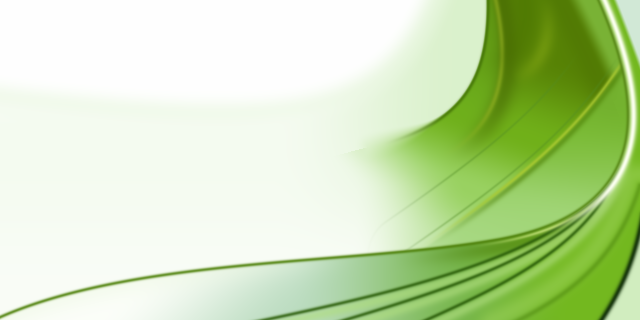
Write a WebGL 2 fragment shader that draws this background.

```glsl
#version 300 es
precision highp float;
uniform vec2 u_resolution;
out vec4 outColor;

// Signed distance to a cubic Bezier, positive to the left of its direction; y holds t
vec2 curve(vec2 p, vec2 a, vec2 b, vec2 c, vec2 d) {
  vec2 k1 = 3.0 * (b - a), k2 = 3.0 * (a - 2.0 * b + c), k3 = d - a + 3.0 * (b - c);
  float t = 0.0, best = 1e9;
  for (int i = 0; i <= 16; i++) {
    float s = float(i) / 16.0;
    vec2 q = a + s * (k1 + s * (k2 + s * k3)) - p;
    if (dot(q, q) < best) { best = dot(q, q); t = s; }
  }
  vec2 offset, tangent;
  for (int i = 0; i < 4; i++) {
    offset = p - a - t * (k1 + t * (k2 + t * k3));
    tangent = k1 + t * (2.0 * k2 + 3.0 * t * k3);
    if (i < 3) t = clamp(t + dot(offset, tangent) / dot(tangent, tangent), 0.0, 1.0);
  }
  float side = tangent.x * offset.y - tangent.y * offset.x;
  return vec2(side < 0.0 ? -length(offset) : length(offset), t);
}

float glow(float d, float width) { return exp(-d * d / (width * width)); }

// Pale backdrop with a soft curved veil
vec3 backdrop(vec2 p) {
  float veil = curve(p, vec2(-0.02, 0.725), vec2(1.0, 0.6), vec2(1.22, 0.68), vec2(1.36, 1.05)).x;
  float strength = mix(0.2, 0.8, smoothstep(0.85, 1.45, p.x)) * smoothstep(0.1, 0.65, p.y);
  vec3 color = mix(vec3(0.998), vec3(0.975, 0.99, 0.965), smoothstep(0.75, 0.3, p.y));
  color = mix(color, vec3(0.82, 0.93, 0.75), strength * smoothstep(0.06, -0.09, veil));
  return mix(color, vec3(0.86, 0.95, 0.8), 0.25 * glow(veil + 0.02, 0.035));
}

// Translucent upright sheet with folds and diagonal creases
vec3 sheet(vec2 p) {
  float tone = p.y + 0.35 * (p.x - 1.5);
  vec3 color = mix(vec3(0.72, 0.88, 0.59), vec3(0.6, 0.82, 0.38), smoothstep(0.2, 0.4, tone));
  color = mix(color, vec3(0.44, 0.69, 0.1), smoothstep(0.4, 0.62, tone));
  color = mix(color, vec3(0.34, 0.51, 0.02), smoothstep(0.62, 0.9, tone));

  vec2 fold = curve(p, vec2(1.545, 1.02), vec2(1.6, 0.78), vec2(1.57, 0.6), vec2(1.36, 0.5));
  float fade = 1.0 - smoothstep(0.5, 1.0, fold.y);
  color = mix(color, vec3(0.42, 0.68, 0.12), 0.6 * fade * smoothstep(0.01, -0.02, fold.x));
  color = mix(color, vec3(0.27, 0.4, 0.01), 0.55 * fade * glow(fold.x - 0.02, 0.035));
  color = mix(color, vec3(0.62, 0.72, 0.15), 0.5 * fade * glow(fold.x, 0.008));

  vec2 pleat = curve(p, vec2(1.72, 1.02), vec2(1.74, 0.85), vec2(1.69, 0.78), vec2(1.61, 0.74));
  float body = sin(3.14159 * pleat.y);
  color = mix(color, vec3(0.52, 0.66, 0.08), 0.5 * body * glow(pleat.x + 0.01, 0.025));
  color = mix(color, vec3(0.28, 0.44, 0.0), 0.4 * glow(pleat.x + 0.08, 0.035) * smoothstep(0.72, 0.95, p.y));

  float shoulder = curve(p, vec2(1.76, 1.02), vec2(1.82, 0.9), vec2(1.87, 0.8), vec2(1.91, 0.7)).x;
  color = mix(color, vec3(0.3, 0.45, 0.01), 0.5 * glow(shoulder + 0.02, 0.045));
  color = mix(color, vec3(0.5, 0.73, 0.24), 0.85 * smoothstep(0.0, 0.05, shoulder) * smoothstep(0.66, 0.8, p.y));

  float crease = curve(p, vec2(1.94, 0.8), vec2(1.8, 0.58), vec2(1.6, 0.42), vec2(1.28, 0.2)).x;
  float below = smoothstep(0.0, 0.012, crease) * smoothstep(0.84, 0.7, p.y);
  vec3 lit = mix(vec3(0.64, 0.84, 0.49), vec3(0.48, 0.74, 0.22), smoothstep(0.3, 0.65, p.y));
  color = mix(color, lit, 0.8 * below);
  float ridge = smoothstep(0.2, 0.45, p.y) * smoothstep(0.84, 0.76, p.y);
  color = mix(color, vec3(0.3, 0.5, 0.02), 0.55 * ridge * glow(crease - 0.012, 0.011));
  color = mix(color, vec3(0.68, 0.8, 0.2), 0.75 * ridge * glow(crease, 0.006));
  for (int i = 0; i < 3; i++) {
    float shift = crease + 0.13 - 0.11 * float(i * i);
    color = mix(color, vec3(0.32, 0.55, 0.14), 0.35 * glow(shift, 0.004) * smoothstep(0.85, 0.7, p.y));
  }
  return color;
}

// Sweeping lower ribbon with streaks that gather toward the right
vec3 ribbon(vec2 p, float rim) {
  vec3 color = mix(vec3(0.985, 0.995, 0.975), vec3(0.73, 0.86, 0.75), smoothstep(0.3, 0.95, p.x - p.y));
  color = mix(color, vec3(0.46, 0.71, 0.29), smoothstep(0.9, 1.5, p.x));
  color = mix(color, vec3(0.45, 0.72, 0.12), smoothstep(1.4, 1.8, p.x));
  color = mix(color, vec3(0.93, 0.97, 0.89), 0.5 * glow(rim, 0.05) * smoothstep(1.2, 0.6, p.x));
  color = mix(color, vec3(0.3, 0.5, 0.04), 0.6 * glow(rim + 0.025, 0.03) * smoothstep(1.2, 1.6, p.x) * smoothstep(0.45, 0.3, p.y));
  for (int i = 0; i < 3; i++) {
    float k = float(i) * 0.5;
    vec2 streak = curve(p, vec2(mix(0.78, 1.31, k), -0.01), vec2(mix(1.25, 1.6, k), mix(0.09, 0.12, k)),
                        vec2(1.88, mix(0.22, 0.25, k)), vec2(1.96, 0.54));
    float fade = 1.0 - smoothstep(0.75, 1.0, streak.y);
    color = mix(color, vec3(0.69, 0.87, 0.5), 0.6 * fade * glow(streak.x + 0.02, 0.017));
    color = mix(color, vec3(0.16, 0.36, 0.03), 0.8 * fade * glow(streak.x, 0.006));
  }
  float lower = curve(p, vec2(1.56, -0.03), vec2(1.8, 0.08), vec2(1.93, 0.2), vec2(2.0, 0.42)).x;
  color = mix(color, vec3(0.62, 0.83, 0.36), 0.5 * glow(lower - 0.035, 0.035));
  return mix(color, vec3(0.3, 0.53, 0.05), 0.5 * glow(lower, 0.009));
}

void main() {
  vec2 p = gl_FragCoord.xy / u_resolution * vec2(2.0, 1.0);
  float soft = 1.2 / u_resolution.y;

  // The long rim joins two curves
  float sweep = curve(p, vec2(-0.03, -0.005), vec2(0.4, 0.2), vec2(1.1, 0.17), vec2(1.5625, 0.2526)).x;
  float rise = curve(p, vec2(1.5625, 0.2526), vec2(1.98, 0.33), vec2(2.06, 0.59), vec2(1.865, 1.02)).x;
  float rim = abs(sweep) < abs(rise) ? sweep : rise;

  // Sheet over backdrop, dissolving to the left
  vec3 color = backdrop(p);
  vec2 edge = curve(p, vec2(1.521, 1.02), vec2(1.53, 0.72), vec2(1.42, 0.61), vec2(1.15, 0.54));
  float blur = mix(soft, 0.05, smoothstep(0.6, 1.0, edge.y));
  float cover = smoothstep(-blur, blur, edge.x) * smoothstep(1.1, 1.46, p.x + 0.12 * smoothstep(0.4, 0.6, p.y));
  color = mix(color, sheet(p), cover);
  color = mix(color, vec3(0.25, 0.43, 0.02), 0.7 * glow(edge.x - 0.004, 0.006) * smoothstep(0.95, 0.6, edge.y));

  // Ribbon and the open space outside it
  vec3 band = ribbon(p, rim);
  float outer = curve(p, vec2(1.91, 1.02), vec2(1.95, 0.92), vec2(1.98, 0.84), vec2(2.03, 0.7)).x;
  band = mix(band, vec3(0.82, 0.91, 0.84), smoothstep(-soft, 0.012, outer));
  float heel = curve(p, vec2(1.86, -0.03), vec2(1.95, 0.1), vec2(1.985, 0.2), vec2(2.01, 0.33)).x;
  band = mix(band, vec3(0.82, 0.93, 0.75), smoothstep(soft, -soft, heel));
  band = mix(band, vec3(0.05, 0.17, 0.02), 0.9 * glow(heel, 0.009));
  color = mix(color, band, smoothstep(soft, -soft, rim));

  // Rim shadow and highlight
  float upper = smoothstep(0.25, 0.42, p.y);
  color = mix(color, vec3(0.3, 0.5, 0.03), 0.85 * glow(rim - 0.003 * upper, 0.0055));
  color = mix(color, vec3(0.98, 1.0, 0.93), upper * glow(rim + 0.014, 0.011));
  color = mix(color, vec3(0.85, 0.94, 0.55), 0.7 * (1.0 - upper) * smoothstep(1.45, 1.75, p.x) * glow(rim + 0.009, 0.005));
  outColor = vec4(color, 1.0);
}
```
